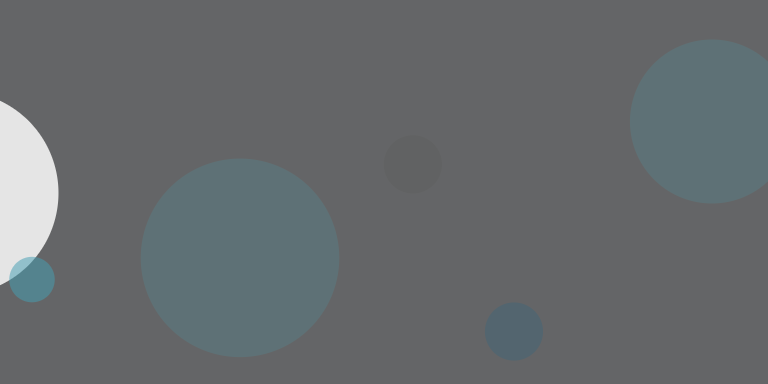
Write a Shadertoy shader that draws this background.

```glsl
const vec3 BACKDROP = vec3(0.394, 0.398, 0.402);
const vec3 PALE     = vec3(0.898, 0.898, 0.898);
const vec3 TEAL     = vec3(0.270, 0.620, 0.700);
const vec3 SLATE    = vec3(0.325, 0.396, 0.435);
const vec3 SHADE    = vec3(0.380, 0.384, 0.388);

const float FAINT_TEAL  = 0.21;
const float STRONG_TEAL = 0.52;

// Discs as (centre x, centre y, radius), in canvas heights
const vec3 PALE_DISC  = vec3(-0.1133, 0.4974, 0.2656);
const vec3 BIG_DISC   = vec3( 0.6250, 0.3285, 0.2585);
const vec3 RIGHT_DISC = vec3( 1.8540, 0.6836, 0.2135);
const vec3 SHADE_DISC = vec3( 1.0752, 0.5720, 0.0757);
const vec3 SLATE_DISC = vec3( 1.3385, 0.1367, 0.0757);
const vec3 SMALL_DISC = vec3( 0.0833, 0.2720, 0.0592);

// Smooth coverage of a disc, with an edge one pixel wide
float discMask(vec2 p, vec3 disc) {
    float dist = length(p - disc.xy) - disc.z;
    return clamp(0.5 - dist * iResolution.y, 0.0, 1.0);
}

vec3 paintDisc(vec3 base, vec2 p, vec3 disc, vec3 tint, float opacity) {
    return mix(base, tint, opacity * discMask(p, disc));
}

void mainImage(out vec4 fragColor, in vec2 fragCoord) {
    vec2 p = fragCoord / iResolution.y;
    vec3 color = BACKDROP;

    // Opaque discs
    color = paintDisc(color, p, PALE_DISC, PALE, 1.0);
    color = paintDisc(color, p, SHADE_DISC, SHADE, 1.0);
    color = paintDisc(color, p, SLATE_DISC, SLATE, 1.0);

    // Translucent teal discs
    color = paintDisc(color, p, BIG_DISC, TEAL, FAINT_TEAL);
    color = paintDisc(color, p, RIGHT_DISC, TEAL, FAINT_TEAL);
    color = paintDisc(color, p, SMALL_DISC, TEAL, STRONG_TEAL);

    fragColor = vec4(color, 1.0);
}
```
